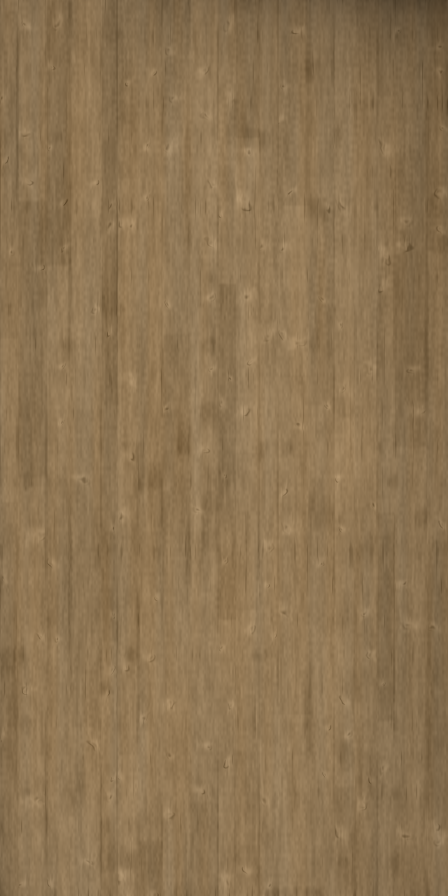
A Shadertoy shader for this texture:

```glsl
float hash(vec2 p) {
    return fract(sin(dot(p, vec2(127.1, 311.7))) * 43758.5453);
}

float noise(vec2 p) {
    vec2 i = floor(p), f = fract(p);
    f = f * f * (3.0 - 2.0 * f);
    return mix(mix(hash(i), hash(i + vec2(1, 0)), f.x),
               mix(hash(i + vec2(0, 1)), hash(i + vec2(1, 1)), f.x), f.y);
}

// Tone of a strip: a constant share plus boards with soft end joints
float boardTone(float strip, float y) {
    float v = y / (0.35 + 0.35 * hash(vec2(strip, 3.0))) + 9.0 * hash(vec2(strip, 7.0));
    float row = floor(v);
    float board = mix(hash(vec2(strip, row - 1.0)), hash(vec2(strip, row)),
                      smoothstep(0.0, 0.02, fract(v)));
    return 0.65 * board + 0.5 * hash(vec2(strip, 91.0)) - 0.575;
}

void mainImage(out vec4 fragColor, in vec2 fragCoord) {
    vec2 uv = fragCoord / iResolution.x;
    float height = iResolution.y / iResolution.x;

    // Narrow vertical strips of slightly uneven width
    float across = uv.x * 19.0 + 0.2 * sin(uv.x * 23.0) + 0.12 * sin(uv.x * 51.0);
    float strip = floor(across), f = fract(across);
    float tone = 0.085 * mix(boardTone(strip - 1.0, uv.y), boardTone(strip, uv.y),
                             smoothstep(0.0, 0.08, f));

    // Irregular knots: pale smudge, dark off-centre eye, broken dark rim
    vec2 grainPos = uv;
    float knots = 0.0;
    float cell = floor(uv.y * 8.0);
    for (int j = -1; j <= 1; j++) {
        vec2 id = vec2(strip, cell + float(j));
        float present = step(hash(id + 31.7), 0.48);
        vec2 centre = vec2(0.15 + 0.7 * hash(id + 5.3), id.y + hash(id + 9.1));
        vec2 d = vec2((f - centre.x) / 19.0, uv.y - centre.y / 8.0);
        d.y += d.x * (hash(id + 2.9) - 0.5) * 1.4;
        d /= mix(0.007, 0.016, pow(hash(id + 13.3), 1.5));
        d += 0.7 * vec2(noise(uv * 90.0), noise(uv * 90.0 + 33.0)) - 0.35;
        float side = sign(hash(id + 17.9) - 0.5);
        vec2 e = d - vec2(0.35 * side, 0.6 * hash(id + 21.1) - 0.3);
        float halo = exp(-dot(d, d) * 0.8);
        float eye = exp(-7.0 * dot(e, e));
        float rim = exp(-18.0 * pow(length(e) - 0.75, 2.0)) * smoothstep(0.0, 0.9, e.x * side - 0.5 * e.y);
        float dark = hash(id + 25.0);
        knots += present * (0.08 * halo - 0.16 * dark * eye - 0.13 * rim * (1.1 - dark));
        grainPos.x += present * 0.003 * d.x * exp(-0.35 * dot(d, d));
    }
    tone += knots * smoothstep(0.0, 0.1, f) * smoothstep(1.0, 0.9, f);

    // Faint long fibres under fine short threads and pores
    grainPos.x += 0.004 * noise(vec2(strip * 5.0, uv.y * 4.0));
    float band = noise(grainPos * vec2(55.0, 2.5) + 40.0);
    float fibre = noise(grainPos * vec2(125.0, 9.0));
    float thread = noise(grainPos * vec2(240.0, 24.0) + 70.0);
    float pores = noise(grainPos * vec2(256.0, 110.0) + 80.0);
    tone += 0.03 * (band - 0.5) + 0.032 * (fibre - 0.5);
    tone += 0.05 * (thread - 0.5) + 0.045 * (pores - 0.5);

    // Cloudy figure, drifting inside each strip
    vec2 cloud = vec2(uv.x * 45.0, uv.y * 26.0 + 40.0 * hash(vec2(strip, 55.0)));
    tone += 0.03 * (noise(cloud) - 0.5);
    tone += 0.03 * (noise(uv * vec2(7.0, 4.0) + 17.0) - 0.5);

    // Sparse hairline cracks, gathered in a few streaky patches
    float patchy = smoothstep(0.76, 0.96, noise(uv * vec2(17.0, 13.0) + 60.0));
    float crack = smoothstep(0.84, 1.0, noise(grainPos * vec2(180.0, 13.0) + 120.0));
    tone -= 0.07 * crack + patchy * (0.01 + 0.06 * (1.0 - fibre));

    // Thin broken seams between strips
    float seam = 1.0 - smoothstep(0.02, 0.1, min(f, 1.0 - f));
    tone -= 0.055 * seam * smoothstep(0.35, 0.9, noise(vec2(floor(across + 0.5) * 3.0, uv.y * 8.0)));

    // Uneven light, darkest at the upper right corner
    float down = height - uv.y;
    float light = 1.03 - 0.1 * exp(-down * 4.0);
    light -= 0.24 * exp(-down * 12.0) * smoothstep(0.1, 1.0, uv.x);
    light -= 0.08 * smoothstep(0.6, 1.0, uv.x) + 0.05 * exp(-uv.x * 14.0);
    light -= 0.05 * exp(-uv.y * 4.0);

    vec3 wood = vec3(0.558, 0.459, 0.326) + tone * vec3(1.0, 0.92, 0.82);
    wood += vec3(0.016, 0.0, -0.016) * (noise(grainPos * vec2(50.0, 3.0)) - 0.5);
    fragColor = vec4(clamp(wood * light, 0.0, 1.0), 1.0);
}
```
